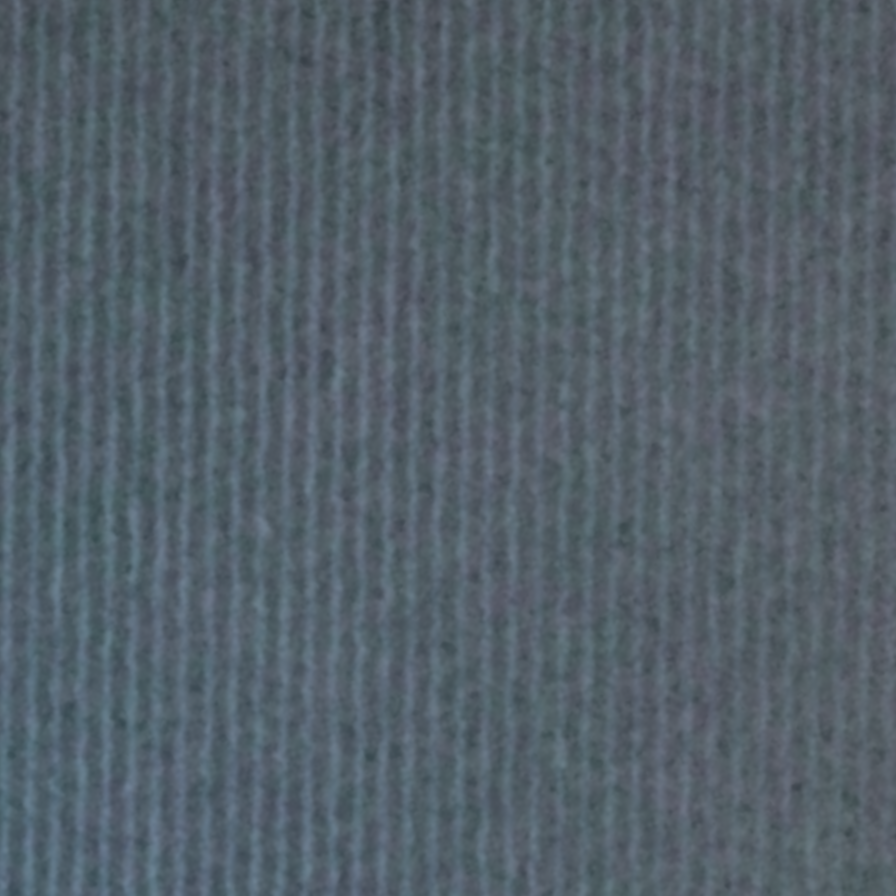
This texture is drawn by a three.js fragment shader. Its source:

```glsl
varying vec2 vUv;

const float RIB_COUNT = 35.5;
const float RIB_ORIGIN = 0.349;
const float RIB_LEAN = 0.016;
const float RIB_WOBBLE = 0.14;
const float RIB_SHARPNESS = 1.7;
const float MOTTLE = 0.085;
const float GRAIN = 0.052;
const float TINT = 0.050;
const float PIT_STRENGTH = 0.50;
const vec3 GROOVE_COLOR = vec3(0.309, 0.347, 0.374);
const vec3 RIDGE_COLOR = vec3(0.382, 0.440, 0.490);
const vec3 PIT_COLOR = vec3(0.215, 0.265, 0.290);
const vec3 TINT_AXIS = vec3(0.75, -0.45, 0.40);
const vec3 BLUE_SHEEN = vec3(-0.014, 0.012, 0.036);

float hash(vec2 p) {
  vec3 q = fract(vec3(p.xyx) * 0.1031);
  q += dot(q, q.yzx + 33.33);
  return fract((q.x + q.y) * q.z);
}

float noise(vec2 p) {
  vec2 cell = floor(p);
  vec2 f = fract(p);
  f = f * f * (3.0 - 2.0 * f);
  float low = mix(hash(cell), hash(cell + vec2(1.0, 0.0)), f.x);
  float high = mix(hash(cell + vec2(0.0, 1.0)), hash(cell + 1.0), f.x);
  return mix(low, high, f.y);
}

// Octaves are rotated to hide the noise lattice
float fbm(vec2 p) {
  float sum = 0.0;
  float weight = 0.5;
  for (int i = 0; i < 3; i++) {
    sum += weight * noise(p);
    p = mat2(1.6, 1.2, -1.2, 1.6) * p + 17.7;
    weight *= 0.5;
  }
  return sum / 0.875;
}

// Height of the slightly leaning, worn ribs: 0 in a groove, 1 on a ridge
float ribHeight(vec2 uv) {
  float x = (uv.x - RIB_ORIGIN - RIB_LEAN * (uv.y - 0.5)) * RIB_COUNT;
  float rib = floor(x + 0.5);
  x += RIB_WOBBLE * (noise(uv * vec2(30.0, 44.0) + 5.0) - 0.5);
  x += RIB_WOBBLE * (noise(uv * vec2(70.0, 95.0) + 31.0) - 0.5);
  float wave = 0.5 + 0.5 * cos(6.28318 * x);
  float wear = 0.62 + 0.35 * noise(vec2(rib * 3.7, uv.y * 24.0));
  wear += 0.28 * noise(vec2(rib * 5.3 + 9.0, uv.y * 75.0));
  return pow(wave, RIB_SHARPNESS) * wear;
}

void main() {
  vec2 uv = vUv;
  float height = ribHeight(uv);

  // Ribs fade toward the right and stand out at the lower left
  float lowerLeft = (1.0 - uv.x) * (1.0 - uv.y);
  float patchy = fbm(uv * 4.0 + 40.0);
  float contrast = 0.82 - 0.30 * smoothstep(0.35, 1.0, uv.x);
  contrast += 0.28 * lowerLeft + 0.35 * (patchy - 0.5);
  vec3 color = mix(GROOVE_COLOR, RIDGE_COLOR, mix(0.38, height, contrast));

  // Soft dark pits gathered in the grooves
  mat2 turn = mat2(0.88, 0.48, -0.48, 0.88);
  float pits = smoothstep(0.58, 0.90, fbm(turn * uv * 62.0 + 11.0));
  color = mix(color, PIT_COLOR, PIT_STRENGTH * pits * (1.0 - 0.8 * min(height, 1.0)));

  // Woven mottling and fine grain
  color += MOTTLE * (fbm(turn * uv * vec2(72.0, 60.0) + 90.0) - 0.5);
  color += GRAIN * (noise(turn * uv * 165.0 + 23.0) - 0.5);

  // Purple and green colour drift
  float drift = 0.65 * noise(turn * uv * 42.0 + 61.0) + 0.35 * noise(uv * 9.0 + 7.0);
  color += TINT * TINT_AXIS * (drift - 0.5);

  // Broad light: cool lower left, warmer right, dim upper edge
  color += BLUE_SHEEN * (lowerLeft - 0.22);
  color += vec3(0.018, 0.002, 0.004) * (uv.x - 0.5);
  color -= 0.026 * smoothstep(0.55, 1.0, uv.y) * (1.0 - 0.6 * uv.x);
  color += 0.028 * (fbm(uv * 3.5 + 70.0) - 0.5);

  gl_FragColor = vec4(clamp(color, 0.0, 1.0), 1.0);
}
```
